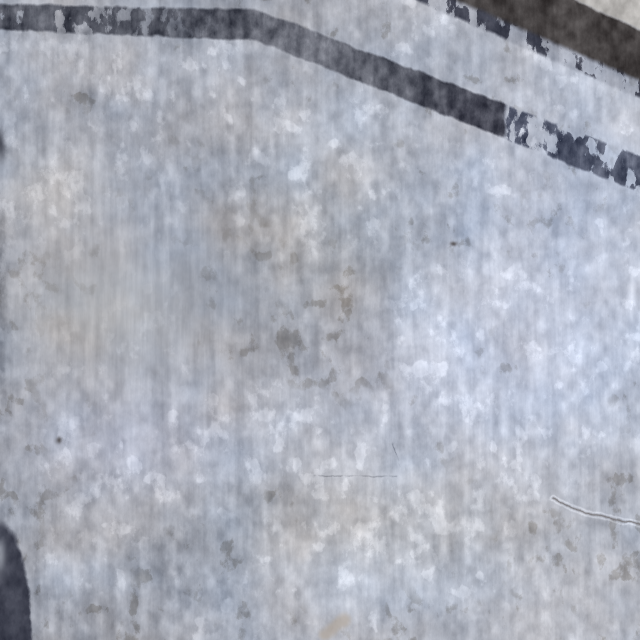
Reproduce this texture procedurally as a Shadertoy shader.

```glsl
// Weathered blue-grey plaster wall with worn dark painted bands, scratches and cracks
float hash(vec2 p) {
    return fract(sin(dot(p, vec2(127.1, 311.7))) * 43758.5453);
}

float noise(vec2 p) {
    vec2 i = floor(p), f = fract(p);
    f = f * f * (3.0 - 2.0 * f);
    return mix(mix(hash(i), hash(i + vec2(1, 0)), f.x),
               mix(hash(i + vec2(0, 1)), hash(i + 1.0), f.x), f.y);
}

float fbm(vec2 p) {
    float sum = 0.0, amp = 0.52;
    for (int i = 0; i < 5; i++) {
        sum += amp * noise(p);
        p = mat2(1.6, 1.2, -1.2, 1.6) * p + 7.3;
        amp *= 0.5;
    }
    return sum;
}

// Soft elliptical spot
float spot(vec2 p, vec2 center, vec2 radius) {
    vec2 q = (p - center) / radius;
    return exp(-dot(q, q));
}

float segment(vec2 p, vec2 a, vec2 b) {
    vec2 d = b - a;
    return length(p - a - d * clamp(dot(p - a, d) / dot(d, d), 0.0, 1.0));
}

// Straight line that bends downward at the crease
float bentLine(float x, float start, float slope, float bend) {
    return start - slope * x - bend * max(x - 0.4, 0.0);
}

// Coverage below zero, with a soft edge
float fill(float d, float soft) {
    return 1.0 - smoothstep(-soft, soft, d);
}

vec3 plaster(vec2 p, float grain, float streak, float mottle) {
    // Broad tints
    vec3 col = mix(vec3(0.645, 0.66, 0.70), vec3(0.72, 0.735, 0.775), smoothstep(0.25, 0.85, p.x - 0.25 * p.y + 0.12));
    col += vec3(-0.01, 0.01, 0.045) * spot(p, vec2(0.88, 0.58), vec2(0.2, 0.28));
    col += vec3(0.025, 0.03, 0.045) * spot(p, vec2(0.7, 0.42), vec2(0.25, 0.13));
    col += vec3(0.02, 0.03, 0.06) * spot(p, vec2(0.2, 0.31), vec2(0.15, 0.08));
    col += vec3(0.04, 0.025, 0.0) * spot(p, vec2(0.08, 0.7), vec2(0.08, 0.07));
    col += vec3(0.03, 0.015, -0.015) * spot(p, vec2(0.16, 0.52), vec2(0.13, 0.08));
    col -= vec3(0.025, 0.03, 0.045) * spot(p, vec2(0.5, 0.62), vec2(0.14, 0.16));
    col -= vec3(0.02, 0.025, 0.04) * spot(p, vec2(0.6, 0.18), vec2(0.25, 0.08));
    col -= 0.035 * spot(p, vec2(0.25, 0.16), vec2(0.13, 0.1));
    col += 0.05 * spot(p, vec2(0.475, 0.76), vec2(0.025, 0.13));
    col += 0.04 * spot(p, vec2(0.565, 0.77), vec2(0.015, 0.1));

    // Brushed grain, calmer in the patch at left
    float rough = 1.0 - 0.7 * spot(p, vec2(0.2, 0.54), vec2(0.19, 0.16));
    col += 0.16 * (streak - 0.5) + rough * (0.22 * (grain - 0.5) + 0.16 * (mottle - 0.5));
    col += vec3(0.05, 0.0, -0.06) * (fbm(p * 11.0 + 31.0) - 0.5);

    // Pale flakes and brownish scuffs
    float chips = fbm(p * vec2(48, 40) + 90.0);
    col += rough * 0.09 * smoothstep(0.58, 0.74, chips) * smoothstep(0.35, 0.6, mottle);
    col -= rough * vec3(0.10, 0.11, 0.13) * smoothstep(0.38, 0.24, chips) * smoothstep(0.6, 0.4, mottle);
    col -= 0.03 * fill(abs(p.x - 0.393 - 0.006 * (grain - 0.5)) - 0.002, 0.004) * smoothstep(0.3, 0.6, p.y);
    return col;
}

void mainImage(out vec4 fragColor, in vec2 fragCoord) {
    vec2 p = fragCoord / iResolution.xy;
    float grain = fbm(p * vec2(75, 55));
    float streak = fbm(p * vec2(85, 9) + 13.0);
    float mottle = fbm(p * 9.0 + 4.0);
    float flake = fbm(p * vec2(65, 40) + 50.0);
    vec2 w = p + 0.007 * (vec2(grain, flake) - 0.5);
    vec3 col = plaster(p, grain, streak, mottle);

    // Bent band, flaking away beyond its dark end
    float band = max(w.y - bentLine(p.x, 0.993, 0.02, 0.36), bentLine(p.x, 0.953, 0.04, 0.355) - w.y);
    float broken = smoothstep(0.785, 0.795, w.x);
    float paint = fill(band, 0.003);
    paint *= mix(1.0, smoothstep(0.43, 0.55, flake + 0.18 * (p.x - 0.87) - 2.0 * (p.y - bentLine(p.x, 0.973, 0.03, 0.357))), broken);
    paint *= 1.0 - 0.75 * smoothstep(0.56, 0.68, flake) * smoothstep(0.42, 0.1, p.x);
    vec3 ink = mix(vec3(0.30, 0.31, 0.35), vec3(0.41, 0.42, 0.46), spot(p, vec2(0.5, 0.92), vec2(0.11, 0.08)));
    ink = mix(ink, vec3(0.23, 0.235, 0.28), spot(p, vec2(0.75, 0.82), vec2(0.09, 0.06)));
    ink = mix(ink, vec3(0.36, 0.39, 0.48), broken * 0.6);
    ink += 0.4 * (grain - 0.5) + 0.2 * (streak - 0.5);
    col = mix(col, ink, 0.96 * paint);

    // Brown corner band with a chipped blue-black rim
    float rim = 1.0 - 0.44 * (p.x - 0.65) - w.y;
    float corner = max(rim, w.y - 1.0 + 0.46 * (p.x - 0.9));
    float inner = smoothstep(0.022, 0.034, w.y - 1.0 + 0.44 * (p.x - 0.65));
    vec3 brown = mix(vec3(0.27, 0.28, 0.33), vec3(0.27, 0.255, 0.255), inner);
    brown += 0.25 * (grain - 0.5) + 0.12 * (streak - 0.5);
    float worn = smoothstep(0.49, 0.6, flake + 0.12 * smoothstep(0.8, 0.9, p.x)) * (1.0 - inner);
    col = mix(col, brown, fill(corner, 0.004) * (1.0 - 0.8 * worn));
    col = mix(col, vec3(0.72, 0.71, 0.70) + 0.25 * (grain - 0.5), fill(1.0 - 0.46 * (p.x - 0.9) - w.y, 0.004));

    // Dark rounded shape at lower left and stains on the left border
    float dome = length(w / vec2(0.049, 0.182)) - 1.0;
    float chip = spot(w, vec2(0.0, 0.132), vec2(0.008, 0.025));
    col = mix(col, vec3(0.25, 0.26, 0.31) + 0.2 * (grain - 0.5), fill(dome, 0.06) * (1.0 - chip));
    col = mix(col, vec3(0.25, 0.26, 0.30), 0.9 * spot(w, vec2(0.0, 0.775), vec2(0.009, 0.025)));
    col -= 0.13 * spot(w, vec2(0.0, 0.55), vec2(0.012, 0.2)) * smoothstep(0.35, 0.6, flake);

    // Cracks, pits and a tan scrape
    float crack = min(segment(w, vec2(0.865, 0.22), vec2(0.915, 0.198)), segment(w, vec2(0.915, 0.198), vec2(1.0, 0.181)));
    col += 0.12 * fill(abs(crack - 0.004) - 0.001, 0.002);
    col = mix(col, vec3(0.40, 0.38, 0.38), 0.75 * fill(crack - 0.001, 0.0018));
    float hair = min(segment(w, vec2(0.49, 0.257), vec2(0.62, 0.256)), segment(w, vec2(0.612, 0.31), vec2(0.625, 0.27)));
    col -= 0.2 * fill(hair - 0.0006, 0.0018) * smoothstep(0.35, 0.6, flake);
    float pits = spot(w, vec2(0.71, 0.62), vec2(0.006, 0.004)) + spot(w, vec2(0.091, 0.313), vec2(0.004, 0.005));
    col = mix(col, vec3(0.28, 0.26, 0.26), 0.8 * pits);
    float scrape = segment(w, vec2(0.508, 0.008), vec2(0.538, 0.032));
    col = mix(col, vec3(0.70, 0.66, 0.62), 0.7 * fill(scrape - 0.009, 0.006));

    fragColor = vec4(clamp(col, 0.0, 1.0), 1.0);
}
```
